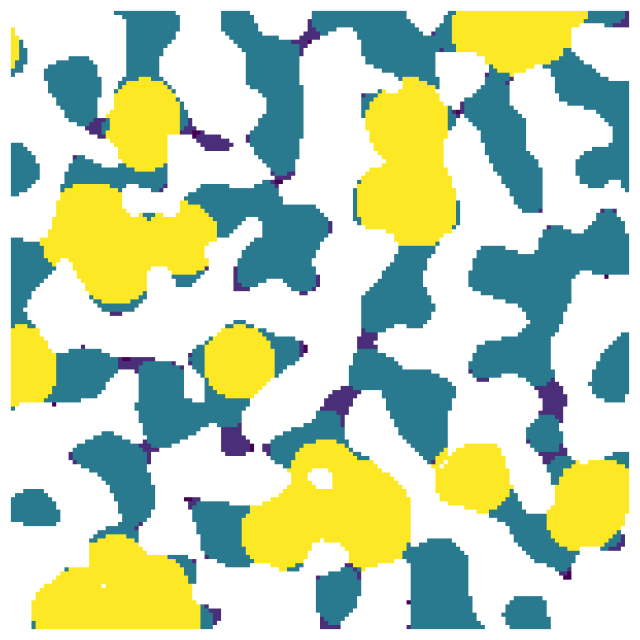
Write a Shadertoy shader that draws this pattern.

```glsl
const float CELLS = 150.0;

vec2 gradient(vec2 corner) {
    vec3 a = fract(corner.xyx * vec3(0.1031, 0.1030, 0.0973));
    a += dot(a, a.yzx + 33.33);
    return fract((a.xx + a.yz) * a.zy) * 2.0 - 1.0;
}

float gradientNoise(vec2 p) {
    vec2 i = floor(p), f = p - i, e = vec2(1.0, 0.0);
    vec2 u = f * f * f * (f * (f * 6.0 - 15.0) + 10.0);
    float low = mix(dot(gradient(i), f), dot(gradient(i + e), f - e), u.x);
    float high = mix(dot(gradient(i + e.yx), f - e.yx), dot(gradient(i + 1.0), f - 1.0), u.x);
    return mix(low, high, u.y);
}

// Positive inside the pores, negative in the solid
float poreField(vec2 p) {
    mat2 turn = mat2(0.8, 0.6, -0.6, 0.8);
    return 0.8 * gradientNoise(p * 6.4 + 13.3)
         + gradientNoise(turn * p * 10.2 + 41.7)
         + 0.5 * gradientNoise(p * turn * 13.0 + 87.1);
}

// Probes the rim of a disc, then a ring inside it
bool discFits(vec2 center, float radius) {
    for (int i = 0; i < 13; i++) {
        float angle = i < 8 ? float(i) * 2.35619 : float(i) * 1.25664;
        float reach = i < 8 ? radius : 0.5 * radius;
        if (poreField(center + reach * vec2(cos(angle), sin(angle))) < 0.0) return false;
    }
    return true;
}

// True where some disc of this radius lies in the pore and covers p
bool coveredByDisc(vec2 p, float radius) {
    float spacing = 0.28 * radius;
    vec2 nearest = floor(p / spacing + 0.5);
    for (int y = -4; y <= 4; y++) {
        for (int x = -4; x <= 4; x++) {
            vec2 center = (nearest + vec2(x, y)) * spacing;
            if (distance(center, p) < 1.08 * radius && discFits(center, 0.93 * radius)) return true;
        }
    }
    return false;
}

// Colour of one square cell by local pore width
vec3 cellColor(vec2 cell) {
    vec2 p = (cell + 0.5) / CELLS;
    bool outside = any(lessThan(p, vec2(0.0))) || any(greaterThan(p, vec2(1.0)));
    if (outside || poreField(p) < 0.0) return vec3(1.0);
    if (coveredByDisc(p, 0.055)) return vec3(0.99, 0.91, 0.14);
    if (coveredByDisc(p, 0.024)) return vec3(0.16, 0.48, 0.56);
    if (coveredByDisc(p, 0.0115)) return vec3(0.29, 0.18, 0.48);
    return vec3(0.27, 0.0, 0.33);
}

void mainImage(out vec4 fragColor, in vec2 fragCoord) {
    // White margin around the square of cells
    float margin = 0.017;
    float scale = CELLS / (1.0 - 2.0 * margin);
    vec2 q = (fragCoord / iResolution.xy - margin) * scale;
    vec2 pixel = scale / iResolution.xy;

    // Box filter over the cells that the pixel touches
    vec2 first = floor(q - 0.5 * pixel);
    vec2 share = clamp((q + 0.5 * pixel - first - 1.0) / pixel, 0.0, 1.0);
    vec3 color = vec3(0.0);
    for (int i = 0; i < 4; i++) {
        vec2 side = vec2(i & 1, i >> 1);
        vec2 weight = mix(1.0 - share, share, side);
        float area = weight.x * weight.y;
        if (area > 0.0) color += area * cellColor(first + side);
    }
    fragColor = vec4(color, 1.0);
}
```
